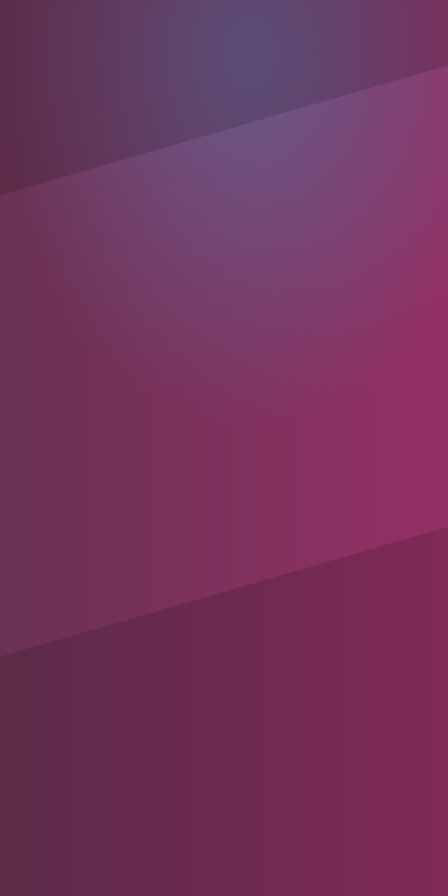
A Shadertoy shader for this background:

```glsl
#define BASE_LEFT vec3(0.355, 0.168, 0.280)
#define BASE_RIGHT vec3(0.500, 0.163, 0.342)
#define GLOW_COLOR vec3(0.355, 0.305, 0.465)
#define GLOW_CENTER vec2(0.56, 0.94)
#define GLOW_RADIUS vec2(0.58, 0.42)
#define BAND_SLOPE 0.145
#define BAND_BOTTOM 0.267
#define BAND_TOP 0.782
#define BAND_GAIN 1.16

// Smooth step across a slanted line: 0 below it, 1 above
float aboveLine(vec2 uv, float height) {
    float softness = 0.75 / iResolution.y;
    return smoothstep(-softness, softness, uv.y - height - BAND_SLOPE * uv.x);
}

// Elliptical falloff, 1 at the centre and 0 at the rim
float ellipseGlow(vec2 uv) {
    return max(0.0, 1.0 - length((uv - GLOW_CENTER) / GLOW_RADIUS));
}

void mainImage(out vec4 fragColor, in vec2 fragCoord) {
    vec2 uv = fragCoord / iResolution.xy;

    // Horizontal base gradient with the cool glow over it
    vec3 color = mix(BASE_LEFT, BASE_RIGHT, uv.x);
    color = mix(color, GLOW_COLOR, ellipseGlow(uv));

    // Brighter diagonal band
    float band = aboveLine(uv, BAND_BOTTOM) * (1.0 - aboveLine(uv, BAND_TOP));
    color *= mix(1.0, BAND_GAIN, band);

    fragColor = vec4(color, 1.0);
}
```
